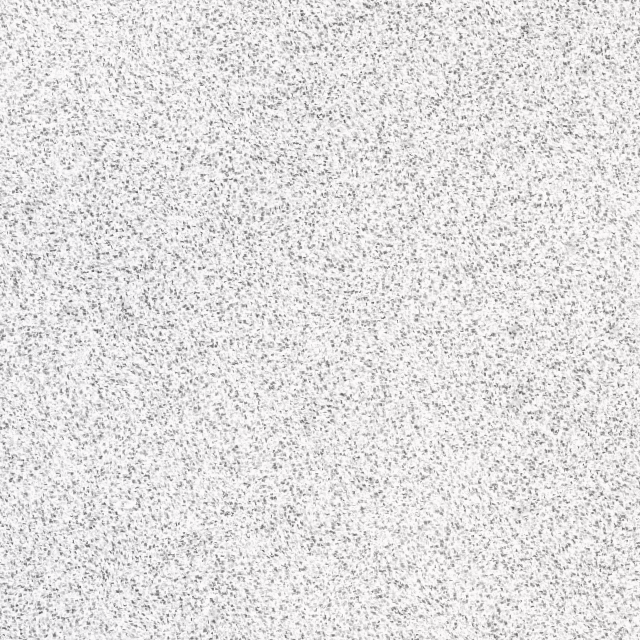
A Shadertoy shader for this texture:

```glsl
const vec3 PLASTER = vec3(1.003, 0.996, 0.995);
const vec3 BRIGHTEST = vec3(0.988, 0.981, 0.980);
const vec3 COOL_CAST = vec3(-0.007, -0.003, 0.005);
const vec2 GRAIN_DIR = vec2(0.80, -0.60);      // long axis of the pits
const float PIT_CELLS = 182.0;
const float FINE_CELLS = 250.0;
const float PIT_JITTER = 0.95;
const float PIT_WARP = 0.13;                   // ragged outlines, in cells
const float SHALLOW = 0.04;
const float DEEP = 0.48;
const float FINE_SHALLOW = 0.02;
const float FINE_DEEP = 0.15;
const float BLEMISH_CELLS = 7.0;
const float BLEMISH_SHARE = 0.28;
const float BLEMISH_RADIUS = 0.075;
const float BLEMISH_DEPTH = 0.10;

vec3 hash3(vec2 p) {
    vec3 q = fract(vec3(p.xyx) * vec3(0.1031, 0.1030, 0.0973));
    q += dot(q, q.yxz + 33.33);
    return fract((q.xxy + q.yzz) * q.zyx);
}

// Deepest of the ragged, elongated pits around p, one per jittered cell
float pits(vec2 p, float shallow, float deep) {
    p += PIT_WARP * sin(p.yx * vec2(4.3, 5.1) + 2.0 * sin(p * vec2(1.7, 2.3)));
    vec2 cell = floor(p);
    float deepest = 0.0;
    for (int y = -1; y <= 1; y++) {
        for (int x = -1; x <= 1; x++) {
            vec2 id = cell + vec2(x, y);
            vec3 place = hash3(id + 171.0);
            vec3 form = hash3(id + 613.0);
            vec2 d = p - id - 0.5 - PIT_JITTER * (place.xy - 0.5);
            d.y += d.x * (place.z - 0.5);
            d.x /= mix(1.0, 1.6, form.z);
            float radius = mix(0.27, 0.47, form.x);
            float q = dot(d, d) / (radius * radius);
            float depth = shallow + deep * form.y * form.y;
            deepest = max(deepest, depth * exp(-pow(q, 1.3)));
        }
    }
    return deepest;
}

// Broad drifting variation, about -1 to 1
float mottle(vec2 p) {
    return 0.5 * sin(5.0 * p.x + 2.0 * sin(4.0 * p.y + 0.7))
         + 0.3 * sin(11.0 * p.y - 3.0 * p.x + 1.8 * sin(7.0 * p.x))
         + 0.2 * sin(19.0 * p.x + 16.0 * p.y + 2.0 * sin(13.0 * p.y));
}

// Rare grey smudges, each with a pale knob at its upper left
float blemishes(vec2 p) {
    vec2 id = floor(p);
    vec3 h = hash3(id + 37.0);
    vec2 d = p - id - mix(vec2(0.25), vec2(0.75), h.xy);
    d += 0.025 * sin(d.yx * 55.0 + h.xy * 6.0);
    float r2 = BLEMISH_RADIUS * BLEMISH_RADIUS;
    vec2 k = d - BLEMISH_RADIUS * vec2(-1.0, 0.7);
    float smudge = exp(-dot(d, d) / r2) - 0.7 * exp(-dot(k, k) / (0.5 * r2));
    return smudge * step(h.z, BLEMISH_SHARE);
}

void mainImage(out vec4 fragColor, in vec2 fragCoord) {
    vec2 uv = fragCoord / iResolution.y;

    // Pit grid aligned with the grain, gently bent to hide its rows
    vec2 bent = uv + 0.003 * sin(uv.yx * vec2(31.0, 27.0) + 2.0 * sin(uv * 17.0));
    vec2 grain = vec2(dot(bent, GRAIN_DIR),
                      dot(bent, vec2(-GRAIN_DIR.y, GRAIN_DIR.x)));

    // Fine pores roughen both the surface and the coarse pits
    float drift = mottle(uv);
    float coarse = pits(grain * PIT_CELLS, SHALLOW, DEEP);
    float fine = pits(grain * FINE_CELLS + 50.0, FINE_SHALLOW, FINE_DEEP);
    float relief = (coarse + fine) * (1.0 + 0.10 * drift);

    // Surface tone with blemishes and a faint cool cast to the left
    float stain = BLEMISH_DEPTH * blemishes(uv * BLEMISH_CELLS);
    float cool = smoothstep(0.8, 0.0, uv.x) * (0.7 + 0.3 * drift);
    vec3 color = PLASTER - relief - stain;
    color += COOL_CAST * cool - 0.005 * drift;

    fragColor = vec4(clamp(color, vec3(0.0), BRIGHTEST), 1.0);
}
```
